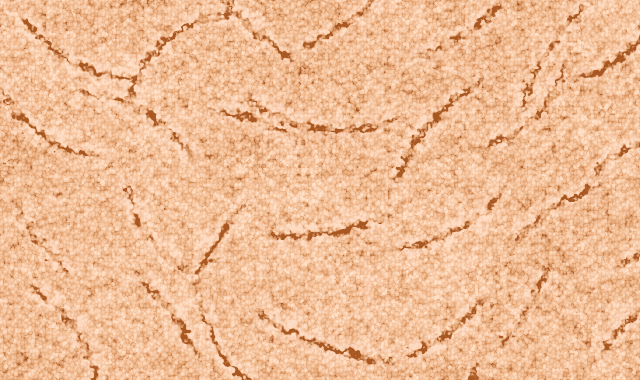
This texture is drawn by a WebGL 2 fragment shader. Its source:

```glsl
#version 300 es
precision highp float;
// Peach loop-pile carpet: fine mottled tufts crossed by curved, crumbling brown grooves.

uniform vec2 u_resolution;
out vec4 fragColor;

// Lengths are fractions of the canvas height
const vec2 TUFT_SIZE = vec2(0.0092, 0.0106);
const float TUFT_RELIEF = 3.2;
const float TUFT_VARIATION = 2.3;
const float MOTTLE = 2.0;
const float BROAD_SHADE = 1.5;
const float SPECK_DEPTH = 1.5;
const float BASE_TONE = 3.95;
const float ARC_CELL = 0.26;
const float ARC_JITTER = 0.14;
const float ARC_MIN_HALF = 0.14;
const float ARC_MAX_HALF = 0.25;
const float GROOVE_WIDTH = 0.0075;
const float GROOVE_DEPTH = 4.8;
const float RIM_OFFSET = 0.013;
const float RIM_WIDTH = 0.013;
const float RIM_LIFT = 1.6;
const vec3 RIM_TINT = vec3(0.98, 0.83, 0.74);

// Pile colours from deepest shadow to lit tips
const vec3 PILE[7] = vec3[7](
  vec3(0.66, 0.34, 0.13), vec3(0.79, 0.52, 0.33), vec3(0.88, 0.63, 0.43),
  vec3(0.93, 0.71, 0.54), vec3(0.96, 0.77, 0.62), vec3(0.98, 0.82, 0.70),
  vec3(1.00, 0.88, 0.78));

float hash(vec2 p) {
  return fract(sin(dot(p, vec2(127.1, 311.7))) * 43758.5453);
}

vec2 hash2(vec2 p) {
  return vec2(hash(p), hash(p + 57.3));
}

float noise(vec2 p) {
  vec2 i = floor(p), f = fract(p);
  f = f * f * (3.0 - 2.0 * f);
  return mix(mix(hash(i), hash(i + vec2(1, 0)), f.x),
             mix(hash(i + vec2(0, 1)), hash(i + vec2(1, 1)), f.x), f.y);
}

// x: distance to the nearest tuft centre in tuft units, y: random value of that tuft
vec2 tuft(vec2 p) {
  vec2 q = p / TUFT_SIZE;
  vec2 nearest = vec2(9.0, 0.0);
  for (int x = -1; x <= 1; x++) {
    for (int y = -1; y <= 1; y++) {
      vec2 id = floor(q) + vec2(x, y);
      vec2 centre = id + 0.5 + (hash2(id) - 0.5) * vec2(0.7, 0.95);
      float d = length(q - centre);
      if (d < nearest.x) nearest = vec2(d, hash(id + 19.7));
    }
  }
  return nearest;
}

// x: groove strength, y: strength of the raised pale rim beside it
vec2 grooves(vec2 p, float middle) {
  vec2 result = vec2(0.0);
  for (int x = -1; x <= 1; x++) {
    for (int y = -1; y <= 1; y++) {
      vec2 id = floor(p / ARC_CELL) + vec2(x, y);
      vec2 centre = (id + 0.5) * ARC_CELL + (hash2(id + 3.1) - 0.5) * ARC_JITTER;

      // Arcs fall towards the middle from both sides
      float angle = mix(-0.70, 0.72, smoothstep(-0.25, 0.25, centre.x - middle));
      if (hash(id + 8.4) < 0.10) angle = -angle;
      angle += (hash(id + 5.9) - 0.5) * 0.8;
      float c = cos(angle), s = sin(angle);
      vec2 q = mat2(c, -s, s, c) * (p - centre);

      float bend = mix(0.7, 1.8, hash(id + 11.2));
      if (hash(id + 14.6) < 0.22) bend = -bend;
      float halfLength = mix(ARC_MIN_HALF, ARC_MAX_HALF, hash(id + 23.5));
      float slope = 2.0 * bend * q.x;
      float d = (q.y - bend * (q.x * q.x - 0.012)) / sqrt(1.0 + slope * slope);
      float taper = 1.0 - smoothstep(0.6, 1.0, abs(q.x) / halfLength);

      float width = GROOVE_WIDTH * (0.5 + 0.5 * taper);
      float cut = (1.0 - smoothstep(0.2 * width, 1.7 * width, abs(d))) * taper;
      float side = (abs(d - 0.003) - RIM_OFFSET) / RIM_WIDTH;
      result = max(result, vec2(cut, exp(-side * side) * taper));
    }
  }
  return result;
}

vec3 pileColour(float tone) {
  vec3 colour = PILE[0];
  for (int i = 1; i < 7; i++) {
    colour = mix(colour, PILE[i], clamp(tone - float(i - 1), 0.0, 1.0));
  }
  return colour;
}

void main() {
  vec2 p = gl_FragCoord.xy / u_resolution.y;
  float middle = 0.5 * u_resolution.x / u_resolution.y;

  // Tufted ground with fine and broad mottling
  vec2 pile = tuft(p + (noise(p * 130.0) - 0.5) * 0.004);
  float tone = BASE_TONE - TUFT_RELIEF * (pile.x - 0.38) + TUFT_VARIATION * (pile.y - 0.5);
  tone += MOTTLE * (noise(p * vec2(62.0, 78.0)) - 0.5);
  tone += BROAD_SHADE * (0.6 * noise(p * 5.0) + 0.4 * noise(p * vec2(11.0, 17.0) + 9.0) - 0.5);
  tone -= SPECK_DEPTH * smoothstep(0.68, 0.92, noise(p * vec2(85.0, 100.0) + 31.0));

  // Crumbling grooves, broken where single tufts lean across them
  vec2 wobble = vec2(noise(p * 70.0 + 7.0), noise(p * 70.0 + 43.0)) - 0.5;
  wobble += 0.7 * (vec2(noise(p * 140.0 + 3.0), noise(p * 140.0 + 61.0)) - 0.5);
  vec2 groove = grooves(p + wobble * 0.020, middle);
  float gaps = smoothstep(0.25, 0.65, 0.65 * noise(p * 45.0 + 80.0) + 0.35 * pile.y);
  float lumps = smoothstep(0.15, 0.65, noise(p * 70.0 + 12.0));
  tone += RIM_LIFT * groove.y * lumps * (1.0 - groove.x);
  tone -= GROOVE_DEPTH * groove.x * mix(0.15, 1.0, gaps);

  vec3 colour = pileColour(tone);
  colour = mix(colour, RIM_TINT, 0.4 * groove.y * lumps * (1.0 - groove.x));
  fragColor = vec4(colour, 1.0);
}
```
